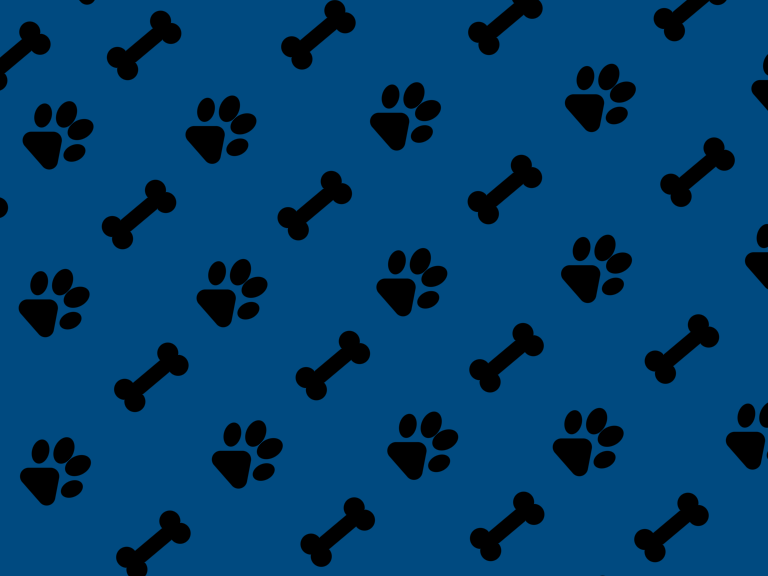
This pattern is drawn by a Shadertoy shader. Its source:

```glsl
#define GROUND vec3(0.0, 0.29, 0.50)
#define INK vec3(0.0)
#define ORIGIN vec2(0.0938, 0.1806)
#define COLUMN vec2(0.3125, 0.0191)
#define ROW_STEP 0.2934
#define BONE_OFFSET vec2(0.1597, -0.1337)
#define MOTIF_SIZE 0.0625
#define BONE_ANGLE 40.0
#define DRIFT vec2(0.0243, 0.0122)

// xy = centre, z = long radius, w = angle in degrees
const vec4 TOES[4] = vec4[4](
    vec4(-0.41, 0.55, 0.34, 75.0), vec4(0.24, 0.58, 0.385, 65.0),
    vec4(0.63, 0.16, 0.38, 27.0), vec4(0.46, -0.49, 0.32, 25.0));

// Coordinates of p along an axis at the given angle
vec2 alongAxis(vec2 p, float degrees) {
    float a = radians(degrees);
    vec2 axis = vec2(cos(a), sin(a));
    return vec2(dot(p, axis), dot(p, vec2(-axis.y, axis.x)));
}

float ellipseDist(vec2 p, vec2 radii) {
    float k = length(p / radii);
    return k * (k - 1.0) / max(length(p / (radii * radii)), 1e-4);
}

float boxDist(vec2 p, vec2 halfSize) {
    vec2 d = abs(p) - halfSize;
    return length(max(d, 0.0)) + min(max(d.x, d.y), 0.0);
}

// x = squared distance to edge ab, y = side of the edge
vec2 edgeDist(vec2 p, vec2 a, vec2 b) {
    vec2 e = b - a, v = p - a;
    vec2 w = v - e * clamp(dot(v, e) / dot(e, e), 0.0, 1.0);
    return vec2(dot(w, w), v.y * e.x - v.x * e.y);
}

// Rounded triangle with vertices in clockwise order
float padDist(vec2 p) {
    vec2 a = vec2(-0.74, -0.14), b = vec2(-0.13, -0.14), c = vec2(-0.24, -0.71);
    vec2 d = min(edgeDist(p, a, b), min(edgeDist(p, b, c), edgeDist(p, c, a)));
    float inside = max(edgeDist(p, a, b).y, max(edgeDist(p, b, c).y, edgeDist(p, c, a).y));
    return (inside < 0.0 ? -1.0 : 1.0) * sqrt(d.x) - 0.24;
}

float pawDist(vec2 p) {
    float d = padDist(p);
    for (int i = 0; i < 4; i++) {
        vec4 toe = TOES[i];
        d = min(d, ellipseDist(alongAxis(p - toe.xy, toe.w), toe.z * vec2(1.0, 0.7)));
    }
    return d;
}

float boneDist(vec2 p) {
    vec2 q = abs(alongAxis(p, BONE_ANGLE));
    float knob = length(q - vec2(0.783, 0.222)) - 0.292;
    return min(knob, boxDist(q, vec2(0.783, 0.21)));
}

float falloff(vec2 d) {
    return exp(-41.5 * dot(d, d));
}

// Slow waves shift the motifs; two corners stray further
vec2 drifted(vec2 p) {
    vec2 shift = DRIFT * sin((p.x - 0.0694) * 3.77) * sin((0.4618 - p.y) * 5.236);
    shift += vec2(0.1215, -0.016) * falloff(p - vec2(0.0, 1.0));
    shift += vec2(-0.017, -0.035) * falloff(p - vec2(1.333, 0.0));
    return p + shift;
}

void mainImage(out vec4 fragColor, in vec2 fragCoord) {
    vec2 p = fragCoord / iResolution.y;

    // Nearest cell of the slanted lattice
    vec2 cell = (p - ORIGIN) / vec2(COLUMN.x, ROW_STEP);
    cell.y -= cell.x * COLUMN.y / ROW_STEP;
    cell = round(cell);

    // Closest paw or bone among the neighbouring cells
    float d = 1e3;
    for (int j = -1; j <= 1; j++) {
        for (int i = -1; i <= 1; i++) {
            vec2 id = cell + vec2(i, j);
            vec2 site = ORIGIN + id.x * COLUMN + vec2(0.0, id.y * ROW_STEP);
            d = min(d, pawDist((p - drifted(site)) / MOTIF_SIZE));
            d = min(d, boneDist((p - drifted(site + BONE_OFFSET)) / MOTIF_SIZE));
        }
    }

    // One-pixel soft edge
    float soft = 0.75 / iResolution.y;
    float ink = 1.0 - smoothstep(-soft, soft, d * MOTIF_SIZE);
    fragColor = vec4(mix(GROUND, INK, ink), 1.0);
}
```
